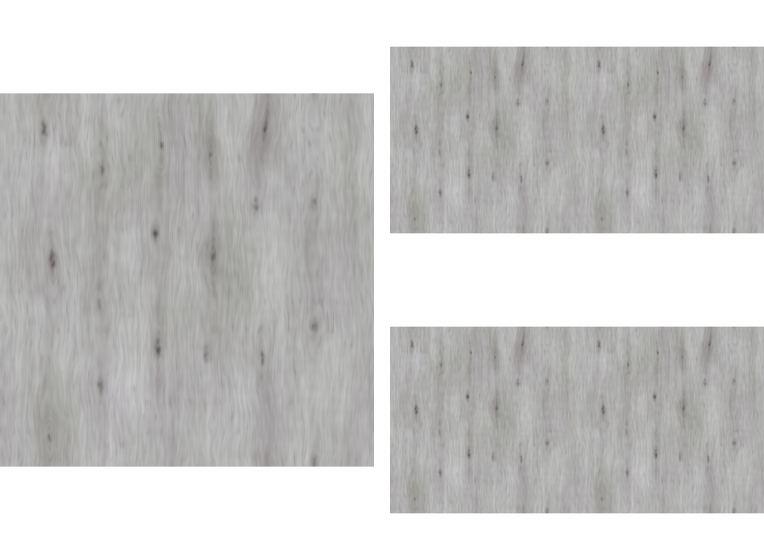
Left, the tile; right, the same tile 2 across and 2 down.
This texture is drawn by a Shadertoy shader. Its source:

```glsl
// A square panel of pale grey oak with knots and upright grain, between white bands.

float hash(vec2 p) {
    vec3 q = fract(vec3(p.xyx) * 0.1031);
    q += dot(q, q.yzx + 33.33);
    return fract((q.x + q.y) * q.z);
}

float cornerSlope(vec2 cell, vec2 offset, vec2 local, vec2 repeats, float seed) {
    float angle = 6.28318 * hash(mod(cell + offset, repeats) + seed);
    return dot(vec2(cos(angle), sin(angle)), local - offset);
}

// Gradient noise that wraps over the unit square
float noise(vec2 p, vec2 repeats, float seed) {
    p *= repeats;
    vec2 cell = floor(p), f = p - cell;
    vec2 u = f * f * f * (f * (f * 6.0 - 15.0) + 10.0);
    float low = mix(cornerSlope(cell, vec2(0, 0), f, repeats, seed),
                    cornerSlope(cell, vec2(1, 0), f, repeats, seed), u.x);
    float high = mix(cornerSlope(cell, vec2(0, 1), f, repeats, seed),
                     cornerSlope(cell, vec2(1, 1), f, repeats, seed), u.x);
    return mix(low, high, u.y);
}

vec3 oak(vec2 p) {
    float sway = 0.016 * noise(p, vec2(5, 4), 3.0) + 0.008 * noise(p, vec2(14, 11), 8.0);
    vec2 grain = p + vec2(sway, 0.0);
    float shade = 0.0, core = 0.0, rings = 0.0;

    // Knots in loose columns: soft shadow, dark heart and a tapering crack
    for (int i = 0; i < 18; i++) {
        float id = float(i), column = mod(id, 6.0);
        float rnd = hash(vec2(id, 17.0)), size = hash(vec2(id, 41.0));
        vec2 centre = vec2((column + 0.9) / 7.0 + 0.03 * (rnd - 0.5),
                           fract(floor(id / 6.0) / 3.0 + 0.37 * column + 0.25 * size));
        vec2 d = p - centre;
        d -= round(d);
        d.x += sway * 0.8;
        vec2 halo = d / vec2(0.022 + 0.014 * rnd, 0.10 + 0.08 * size);
        float around = exp(-dot(halo, halo));
        shade += around * (0.02 + 0.055 * rnd);
        grain.x -= d.x * 0.55 * around;

        float heart = length(d / vec2(0.004 + 0.006 * size, 0.008 + 0.015 * size));
        float crack = length(d / vec2(0.005, 0.05 + 0.03 * rnd));
        core += (0.08 + 0.16 * size) * exp(-heart * heart);
        core += 0.07 * rnd * exp(-crack * crack);

        // Arched growth rings around every third knot
        float arch = length(d / vec2(0.03, 0.13)) + 0.25 * noise(p, vec2(18, 12), 5.0);
        rings += step(0.6, rnd) * sin(arch * 32.0) * exp(-2.2 * arch * arch);
    }

    // Broad streaks down to fine fibres
    float tone = 0.693 - shade;
    tone += 0.075 * noise(grain, vec2(9, 2), 11.0);
    tone += 0.055 * noise(grain, vec2(25, 3), 23.0);
    tone += 0.045 * noise(grain, vec2(64, 6), 37.0);
    tone += 0.055 * noise(grain, vec2(140, 20), 53.0);
    tone += 0.030 * noise(p, vec2(11, 9), 67.0);
    tone += 0.014 * noise(p, vec2(16, 44), 71.0);
    tone += 0.014 * rings;

    // Short dark pores, gathered in patches
    float pores = smoothstep(0.18, 0.5, noise(grain, vec2(120, 26), 83.0));
    tone -= 0.045 * pores * (0.6 + noise(p, vec2(8, 4), 97.0));
    tone -= core * (0.8 + 0.8 * noise(p, vec2(90, 60), 29.0));

    // Warm greys in the shadows, a faint violet cast in places
    vec3 warmth = vec3(0.008, 0.0, -0.008) * smoothstep(0.72, 0.58, tone);
    vec3 violet = vec3(0.006, -0.006, 0.012) * noise(p, vec2(12, 3), 61.0);
    return vec3(tone + 0.001, tone, tone - 0.002) + warmth + violet;
}

void mainImage(out vec4 fragColor, in vec2 fragCoord) {
    vec2 uv = fragCoord / iResolution.xy;

    // The panel fills the middle two thirds of the height
    vec2 panel = vec2(uv.x, (uv.y - 1.0 / 6.0) * 1.5);
    float inside = clamp((1.0 / 3.0 - abs(uv.y - 0.5)) * iResolution.y + 0.5, 0.0, 1.0);
    fragColor = vec4(mix(vec3(1.0), oak(panel), inside), 1.0);
}
```
